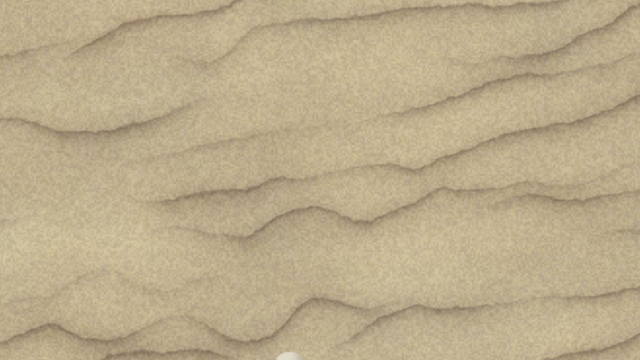
Reproduce this texture procedurally as a WebGL 2 fragment shader.

```glsl
#version 300 es
precision highp float;
// Wind-rippled sand: a loop of wavering crest lines, each with a sharp
// dark edge and a soft shadow falling below it, fading in and out along
// its length. Value noise adds broad tonal drift and fine grain.
uniform vec2 u_resolution;
out vec4 fragColor;

const vec3 LIT_SAND = vec3(0.80, 0.74, 0.60);
const vec3 DARK_SAND = vec3(0.42, 0.34, 0.28);
const vec3 PEBBLE = vec3(0.88, 0.85, 0.78);
const int RIDGES = 14;
const float SPACING = 0.122;

float hash(vec2 p) {
  vec3 q = fract(p.xyx * 0.1031);
  q += dot(q, q.yzx + 33.33);
  return fract((q.x + q.y) * q.z);
}

float noise(vec2 p) {
  vec2 cell = floor(p), f = fract(p);
  f = f * f * (3.0 - 2.0 * f);
  float low = mix(hash(cell), hash(cell + vec2(1.0, 0.0)), f.x);
  float high = mix(hash(cell + vec2(0.0, 1.0)), hash(cell + 1.0), f.x);
  return mix(low, high, f.y);
}

float fbm(vec2 p) {
  float sum = 0.0, gain = 0.5;
  for (int i = 0; i < 4; i++) {
    sum += gain * noise(p);
    p = mat2(1.6, 1.2, -1.2, 1.6) * p + 7.3;
    gain *= 0.5;
  }
  return sum / 0.9375;
}

// Height of one crest: scalloped at the left, climbing at the right
float crestHeight(float x, float row) {
  float climb = 0.01 * x + 0.09 * x * x;
  float scallop = mix(0.135, 0.055, smoothstep(0.4, 1.6, x));
  float sway = 0.09 * (noise(vec2(x * 1.7 + row * 3.7, row * 17.0)) - 0.5);
  float wave = scallop * (noise(vec2(x * 5.2 + row * 5.1, row * 29.0)) - 0.5);
  float ripple = 0.022 * (noise(vec2(x * 13.0, row * 41.0)) - 0.5);
  return row * SPACING - 0.42 + climb + sway + wave + ripple;
}

// Darkness around a crest; depth is positive below it
float crestShade(float depth, float width, float strength) {
  float below = 0.36 * exp(-max(depth, 0.0) / width)
              + 0.28 * exp(-max(depth, 0.0) / 0.009);
  float above = 0.17 * exp(min(depth, 0.0) / 0.026);
  return strength * mix(above, below, smoothstep(-0.005, 0.005, depth));
}

float rippleShade(vec2 p) {
  float shade = 0.0;
  float roughness = 0.008 * (noise(p * 60.0) - 0.5);
  for (int i = 0; i < RIDGES; i++) {
    float row = float(i);
    float depth = crestHeight(p.x, row) - p.y + roughness;
    float presence = noise(vec2(p.x * 2.9 + row * 2.9, row * 13.0 + 5.0));
    float strength = smoothstep(0.25, 0.75, presence + 0.07 * p.x);
    float width = mix(0.020, 0.048, noise(vec2(p.x * 3.0, row * 23.0)));
    float s = crestShade(depth, width, strength);
    shade += s - shade * s;
  }
  return shade;
}

// Fine grains at two sizes, centred on zero
float grain(vec2 p) {
  return 0.21 * (noise(p * 185.0) - 0.5) + 0.10 * (noise(p * 95.0 + 9.0) - 0.5);
}

float ellipseMask(vec2 p, vec2 radius, float softness) {
  return 1.0 - smoothstep(1.0 - softness, 1.0 + softness, length(p / radius));
}

void main() {
  vec2 p = gl_FragCoord.xy / u_resolution.y;

  // Broad drift stretched along the climbing ripples, shade and grain
  vec2 along = vec2(p.x * 2.6, (p.y - 0.09 * p.x * p.x) * 6.0);
  float drift = 0.26 * (fbm(along + 3.0) - 0.5);
  float tone = 0.075 + drift + rippleShade(p) + grain(p);
  vec3 color = mix(LIT_SAND, DARK_SAND, clamp(tone, -0.08, 1.0));

  // Faint warm and yellow patches
  float warmth = fbm(p * 3.0 + 20.0) - 0.5;
  float tint = noise(p * 110.0 + 40.0) - 0.5;
  color += vec3(0.03, 0.0, -0.02) * warmth + vec3(0.0, 0.005, -0.035) * tint;

  // Small pale pebble at the lower edge
  vec2 q = p - vec2(0.805, 0.0);
  float pebble = ellipseMask(q, vec2(0.036, 0.022), 0.12);
  color = mix(color, PEBBLE - 0.15 * smoothstep(0.0, 0.04, q.x), pebble);

  fragColor = vec4(color, 1.0);
}
```
